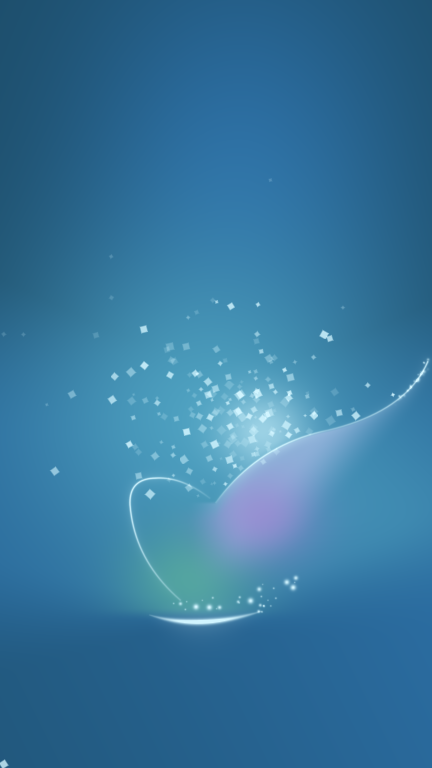
Write a Shadertoy shader that draws this background.

```glsl
// A luminous wing and a thin loop rise from a glowing arc on deep blue.
// Gaussians paint the light, Bezier curves the lines, jittered grids the squares.
// Lengths are in canvas widths, with the origin at the lower left.
const vec3 DARK = vec3(0.11, 0.30, 0.41);
const vec3 BLUE = vec3(0.17, 0.43, 0.64);
const vec3 CYAN = vec3(0.31, 0.64, 0.76);
const vec3 GREEN = vec3(0.34, 0.67, 0.62);
const vec3 LAVENDER = vec3(0.60, 0.71, 0.87);
const vec3 VIOLET = vec3(0.60, 0.53, 0.82);
const vec3 SPARK = vec3(0.82, 0.96, 1.0);
// Wing rim: two joined curves
const vec2 RIM_START = vec2(0.50, 0.615), RIM_BEND = vec2(0.60, 0.75);
const vec2 RIM_JOIN = vec2(0.76, 0.782), RIM_SWEEP = vec2(0.94, 0.825);
const vec2 RIM_TIP = vec2(0.99, 0.94);
// Loop and base arc
const vec2 LOOP_LOW = vec2(0.417, 0.389), LOOP_SIDE = vec2(0.301, 0.609);
const vec2 LOOP_TOP = vec2(0.36, 0.671), LOOP_END = vec2(0.485, 0.625);
const vec2 ARC_LEFT = vec2(0.347, 0.354), ARC_RIGHT = vec2(0.606, 0.363);
const float HORIZON = 0.352;
const float LINE_WIDTH = 0.0023;
const float PI = 3.1416;

vec3 hash3(vec2 p) {
    vec3 q = fract(p.xyx * vec3(0.1031, 0.1030, 0.0973));
    q += dot(q, q.yxz + 33.33);
    return fract((q.xxy + q.yzz) * q.zyx);
}

float spot(vec2 p, vec2 centre, vec2 radii) {
    vec2 q = (p - centre) / radii;
    return exp(-dot(q, q));
}

vec2 bezier(vec2 a, vec2 b, vec2 c, float t) {
    return mix(mix(a, b, t), mix(b, c, t), t);
}

// Distance to a curve, and the parameter of its nearest point
vec2 curve(vec2 p, vec2 a, vec2 b, vec2 c) {
    vec2 nearest = vec2(9.0, 0.0), from = a;
    for (float i = 1.0; i < 20.5; i++) {
        vec2 to = bezier(a, b, c, i / 20.0), seg = to - from;
        float h = clamp(dot(p - from, seg) / dot(seg, seg), 0.0, 1.0);
        float d = length(p - from - seg * h);
        if (d < nearest.x) nearest = vec2(d, (i - 1.0 + h) / 20.0);
        from = to;
    }
    return nearest;
}

float glowLine(float d, float width) {
    return exp(-d * d / (width * width)) + 0.22 * exp(-d / (width * 4.0));
}

// Height of a curve at x, by solving for its parameter
float curveHeight(float x, vec2 a, vec2 b, vec2 c) {
    float k = a.x - 2.0 * b.x + c.x, m = 2.0 * (b.x - a.x);
    float t = (sqrt(max(m * m - 4.0 * k * (a.x - x), 0.0)) - m) / (2.0 * k);
    return bezier(a, b, c, t).y;
}

float rimHeight(float x) {
    x = clamp(x, RIM_START.x, RIM_TIP.x);
    return x < RIM_JOIN.x ? curveHeight(x, RIM_START, RIM_BEND, RIM_JOIN)
                          : curveHeight(x, RIM_JOIN, RIM_SWEEP, RIM_TIP);
}

vec3 backdrop(vec2 p) {
    float beam = spot(p, vec2(0.56, 1.35), vec2(0.40, 0.55));
    vec3 col = mix(DARK, BLUE, max(beam, 0.85 * smoothstep(1.25, 0.75, p.y)));
    col = mix(col, CYAN, 0.95 * spot(p, vec2(0.48, 0.82), vec2(0.42, 0.40)));
    col = mix(col, CYAN, 0.45 * spot(p, vec2(0.92, 0.58), vec2(0.32, 0.20)));
    // Floor: crisp near the arc, hazy at the sides
    float haze = 0.015 + 0.28 * abs(p.x - 0.47);
    float ground = 1.0 - smoothstep(-haze, haze, p.y - HORIZON - 0.25 * max(p.x - 0.6, 0.0));
    return mix(col, mix(DARK, BLUE, 0.35 + 0.5 * p.x + 0.25 * p.y), ground);
}

float squares(vec2 p, float pixel) {
    float light = 0.0;
    for (float layer = 0.0; layer < 4.0; layer++) {
        float cell = 0.032 + 0.007 * layer, shift = layer * 7.37;
        vec2 id = floor(p / cell + shift);
        vec3 r = hash3(id + layer * 41.0), s = hash3(id + layer * 17.0 + 91.0);
        vec2 centre = (id + 0.27 + 0.46 * r.xy - shift) * cell;
        float crowd = 0.75 * spot(centre, vec2(0.59, 0.79), vec2(0.13))
                    + 0.34 * spot(centre, vec2(0.52, 0.80), vec2(0.26, 0.19));
        crowd *= smoothstep(-0.02, 0.01, centre.y - rimHeight(centre.x));
        float size = mix(0.002, 0.0085, s.x), angle = 0.2 + s.y * 0.9;
        vec2 d = abs(mat2(cos(angle), -sin(angle), sin(angle), cos(angle)) * (p - centre));
        float shape = 1.0 - smoothstep(-pixel, pixel, max(d.x, d.y) - size);
        light += step(r.z, crowd) * shape * mix(0.18, 0.9, s.z * s.z);
    }
    return light;
}

// Round sparks over the arc and along the wing tip
float dots(vec2 p) {
    float light = 0.0;
    for (float i = 0.0; i < 30.0; i++) {
        vec3 r = hash3(vec2(i, 5.0)), s = hash3(vec2(i, 23.0));
        vec2 low = vec2(0.40 + 0.29 * r.x, 0.36 + r.y * (0.025 + 0.1 * r.x * r.x));
        light += (0.3 + 0.7 * r.z) * spot(p, low, vec2(mix(0.002, 0.0065, r.z * r.z)));
        vec2 high = bezier(RIM_JOIN, RIM_SWEEP, RIM_TIP, 0.5 + 0.5 * s.x) + 0.016 * (s.yz - 0.5);
        light += 0.5 * s.z * spot(p, high, vec2(0.002 + 0.002 * s.y));
    }
    return light;
}

float strokes(vec2 p) {
    vec2 rim = curve(p, RIM_START, RIM_BEND, RIM_JOIN), tip = curve(p, RIM_JOIN, RIM_SWEEP, RIM_TIP);
    vec2 side = curve(p, LOOP_LOW, vec2(0.311, 0.481), LOOP_SIDE);
    vec2 bend = curve(p, LOOP_SIDE, vec2(0.298, 0.67), LOOP_TOP);
    vec2 tail = curve(p, LOOP_TOP, vec2(0.42, 0.675), LOOP_END);
    vec2 arc = curve(p, ARC_LEFT, vec2(0.46, 0.318), ARC_RIGHT);
    float wing = max(0.75 * glowLine(rim.x, LINE_WIDTH) * sin(PI * (0.08 + 0.8 * rim.y)),
                     glowLine(tip.x, LINE_WIDTH) * mix(0.3, 0.65, tip.y));
    float loop = max(glowLine(side.x, LINE_WIDTH) * mix(0.25, 0.75, side.y),
                     glowLine(min(bend.x, tail.x), LINE_WIDTH) * (bend.x < tail.x ? 0.75 : mix(0.75, 0.1, tail.y)));
    float swell = sin(PI * arc.y);
    return max(max(wing, loop), glowLine(arc.x, 0.0018 + 0.0045 * swell) * (0.15 + 0.9 * swell));
}

void mainImage(out vec4 fragColor, in vec2 fragCoord) {
    float pixel = 1.0 / iResolution.x;
    vec2 p = fragCoord * pixel;
    float pool = smoothstep(-0.012, 0.02, p.y - HORIZON) * spot(p, vec2(0.44, 0.435), vec2(0.15, 0.12));
    vec3 col = mix(backdrop(p), GREEN, 0.85 * pool);
    // Wing: sharp at the rim, fading through its lower side
    float depth = rimHeight(p.x) - p.y;
    float under = (p.y - RIM_TIP.y + 1.2 * (RIM_TIP.x - p.x)) / 1.56;
    float wing = smoothstep(-0.004, 0.006, depth) * smoothstep(-0.05, 0.09, under)
               * smoothstep(0.43, 0.57, p.x) * smoothstep(0.40, 0.60, p.y) * (1.0 - smoothstep(0.94, 1.0, p.x));
    col = mix(col, LAVENDER, 0.85 * wing);
    col = mix(col, VIOLET, 0.75 * spot(p, vec2(0.61, 0.58), vec2(0.12, 0.10)) * smoothstep(-0.01, 0.05, depth));
    // Bright mist behind the squares
    float mist = spot(p, vec2(0.61, 0.78), vec2(0.10, 0.09)) * (1.0 - smoothstep(-0.02, 0.03, depth));
    col = mix(col, SPARK, 0.6 * mist);
    float light = strokes(p) + squares(p, pixel) + dots(p);
    fragColor = vec4(mix(col, SPARK, clamp(light, 0.0, 1.0)), 1.0);
}
```
